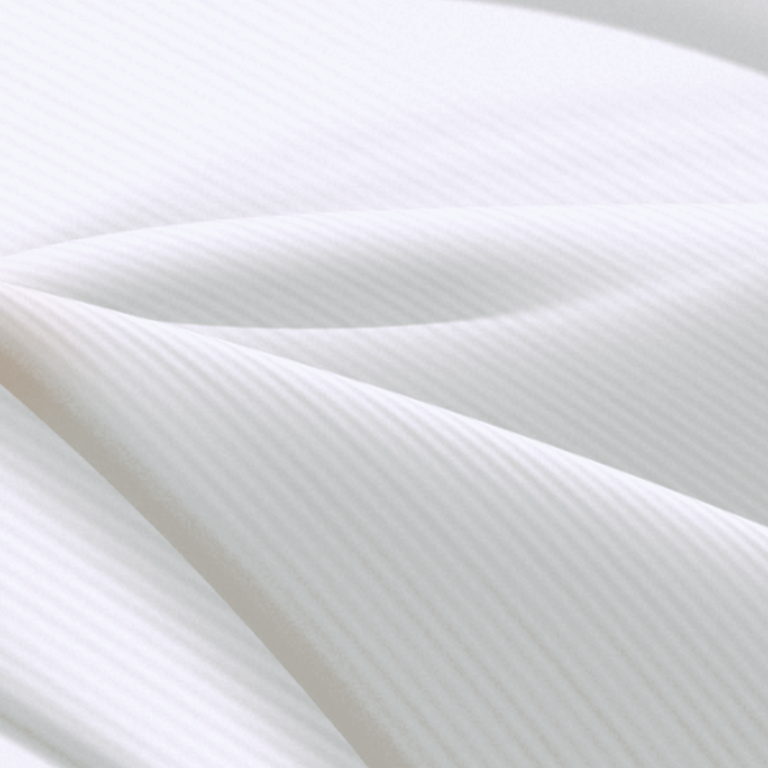
Give the GLSL for this texture, as a Shadertoy shader.

```glsl
const vec3 WARM_SHADOW = vec3(0.69, 0.68, 0.65);
const vec3 GRAY = vec3(0.75, 0.76, 0.76);
const vec3 PALE = vec3(0.83, 0.83, 0.84);
const vec3 LAVENDER = vec3(0.94, 0.93, 0.97);
const vec3 WHITE = vec3(0.96, 0.96, 0.99);

const float TAU = 6.2831853;
const float EDGE = 0.003;        // softness of fold outlines
const float RIB_DEPTH = 0.034;
const float GRAIN_DEPTH = 0.022;
const float GRAIN_SCALE = 300.0;
const float BACK_RIBS = 48.0;    // ribs per canvas unit
const float MIDDLE_RIBS = 31.0;
const float FRONT_RIBS = 21.0;
const float LOWER_RIBS = 36.0;

float hash(ivec2 cell) {
    uvec2 q = uvec2(cell) * uvec2(1597u, 3571u);
    uint n = (q.x ^ q.y) * 7919u + 1013u;
    n = (n ^ (n >> 15)) * 65537u;
    n = (n ^ (n >> 11)) * 40503u;
    return float((n >> 8) & 65535u) / 65535.0;
}

float noise(vec2 p) {
    ivec2 i = ivec2(floor(p));
    vec2 f = fract(p);
    f *= f * (3.0 - 2.0 * f);
    return mix(mix(hash(i), hash(i + ivec2(1, 0)), f.x),
               mix(hash(i + ivec2(0, 1)), hash(i + ivec2(1, 1)), f.x), f.y);
}

float cover(float d) { return smoothstep(-EDGE, EDGE, d); }

float bell(float d, float width) { return exp(-d * d / (width * width)); }

// Fold outlines: height as a function of x
float cornerEdge(float x) {
    float t = max(x - 0.61, -0.1);
    return 1.0 - 0.13 * t - 0.32 * t * t;
}
float middleRidge(float x) { return 0.664 + 0.072 * (1.0 - exp(-4.0 * x)); }
float middleCrease(float x) { return 0.572 + 0.25 * (x - 0.4) * (x - 0.4); }
float frontRidge(float x) { return 0.633 - 0.24 * x - 0.08 * x * x; }
float lowerCrease(float x) { return 0.5 - 0.85 * x - 0.4 * x * x; }

// Knit ribs: soft grooves, each of slightly different depth
float ribs(float phase) {
    float groove = 0.5 - 0.5 * cos(TAU * phase);
    float depth = mix(0.7, 1.2, hash(ivec2(int(floor(phase)), 7)));
    return RIB_DEPTH * (0.5 - depth * groove);
}

// Rib coordinate that bends along a ridge and straightens below it
float bentRib(float x, float depth, float slant, float bend) {
    float d = max(depth, 0.0);
    return x - slant * d - bend * sqrt(d);
}

float backLight(vec2 p) {
    float upperArc = 0.66 + 0.26 * (1.0 - exp(-2.8 * p.x));
    float lowerArc = 0.66 + 0.19 * (1.0 - exp(-2.2 * p.x));
    float light = 0.962 - 0.025 * bell(p.y - upperArc + 0.035, 0.030)
                        - 0.028 * bell(p.y - lowerArc + 0.025, 0.025)
                        - 0.030 * bell(p.y - middleRidge(p.x), 0.030);
    float blur = smoothstep(0.30, 0.65, p.x) * smoothstep(0.80, 0.93, p.y);
    light += 0.75 * (1.0 - blur) * ribs(BACK_RIBS * (p.y + 0.5 * p.x + 0.06 * p.x * p.x));
    float corner = p.y - cornerEdge(p.x);
    float gray = 0.78 + 0.06 * smoothstep(0.02, 0.10, corner);
    return mix(light, gray, smoothstep(-0.008, 0.008, corner));
}

float middleLight(vec2 p) {
    float depth = middleRidge(p.x) - p.y;
    float below = middleCrease(p.x) - p.y;
    float open = smoothstep(0.55, 0.90, p.x);
    float hollow = mix(0.97, mix(0.775, 0.89, open), smoothstep(0.0, 0.10, depth));
    float slope = mix(0.755, 0.93, exp(-max(below, 0.0) / 0.065));
    float blend = mix(EDGE, 0.03, open);
    float light = mix(hollow, slope, smoothstep(-blend, blend, below));
    return light + 0.9 * ribs(MIDDLE_RIBS * bentRib(p.x, depth, 1.2, 0.25));
}

float frontLight(vec2 p) {
    float depth = frontRidge(p.x) - p.y;
    float light = mix(0.742, 0.985, exp(-max(depth, 0.0) / 0.065));
    light += 0.04 * bell(p.x - 0.18, 0.14) * smoothstep(0.0, 0.10, depth);
    float streak = 1.0 + 0.7 * bell(depth - 0.04, 0.04);
    light += streak * ribs(FRONT_RIBS * bentRib(p.x, depth, 0.8, 0.45));
    float shadow = bell(p.y - lowerCrease(p.x) - 0.020, 0.065);
    return mix(light, 0.675, 0.9 * shadow);
}

float lowerLight(vec2 p) {
    float depth = lowerCrease(p.x) - p.y;
    float light = mix(0.77, 0.945, smoothstep(0.0, 0.18, depth));
    light -= 0.06 * smoothstep(0.26, 0.42, depth);
    light += ribs(LOWER_RIBS * (p.y + 0.65 * p.x));
    float hem = p.y - 0.055 + 0.6 * p.x;
    light -= 0.15 * bell(hem - 0.015, 0.040);
    return mix(0.95, light, smoothstep(-0.02, 0.0, hem));
}

vec3 clothColor(float light) {
    vec3 c = mix(WARM_SHADOW, GRAY, smoothstep(0.68, 0.75, light));
    c = mix(c, PALE, clamp((light - 0.75) / 0.08, 0.0, 1.0));
    c = mix(c, LAVENDER, clamp((light - 0.83) / 0.105, 0.0, 1.0));
    return mix(c, WHITE, clamp((light - 0.935) / 0.03, 0.0, 1.0));
}

void mainImage(out vec4 fragColor, in vec2 fragCoord) {
    vec2 p = fragCoord / iResolution.xy;

    // Layers from back to front
    float light = backLight(p);
    light = mix(light, middleLight(p), cover(middleRidge(p.x) - p.y));
    light = mix(light, frontLight(p), cover(frontRidge(p.x) - p.y));
    light = mix(light, lowerLight(p), cover(lowerCrease(p.x) - p.y));

    // Fine knit grain
    light += GRAIN_DEPTH * (noise(p * GRAIN_SCALE) - 0.5);
    vec3 color = clothColor(light);

    // Warm tint deep in the left fold
    float warmth = bell(length(p - vec2(0.0, 0.52)), 0.09) * cover(p.y - lowerCrease(p.x));
    color -= warmth * vec3(0.0, 0.035, 0.06);
    fragColor = vec4(color, 1.0);
}
```
